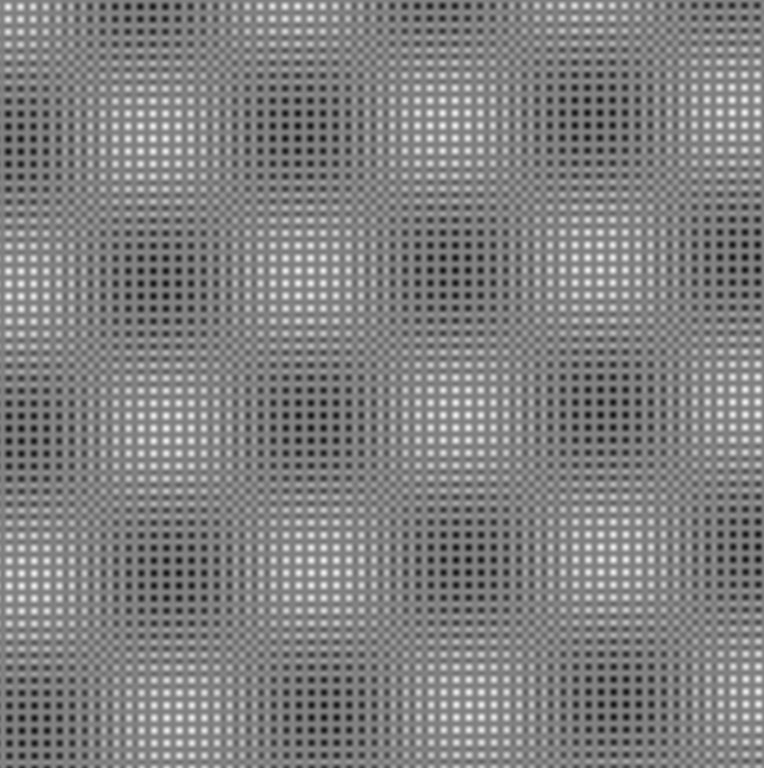
Reproduce this pattern procedurally as a Shadertoy shader.

```glsl
// Moire of two fine dot lattices: each is a product of cosine gratings, and
// multiplying them gives square dots on mid grey that swell from dark to light.
// The lattices differ slightly in pitch and angle, which tilts the soft blobs.

const float PI = 3.14159265;

// Cosine lattice with the given cycles per canvas height, turned by a small angle.
float lattice(vec2 p, float cycles, float angle) {
    float c = cos(angle), s = sin(angle);
    vec2 q = vec2(c * p.x + s * p.y, c * p.y - s * p.x);
    vec2 wave = cos(2.0 * PI * cycles * q);
    return wave.x * wave.y;
}

void mainImage(out vec4 fragColor, in vec2 fragCoord) {
    // Height-based units, measured from the centre of one dark dot
    vec2 p = fragCoord / iResolution.y - vec2(0.405, 0.4589);

    // Two nearly equal lattices; the small offset places the blobs between rows
    float fine = lattice(p + vec2(0.0, 0.00035), 31.81, 0.0035);
    float coarse = lattice(p - vec2(0.0, 0.00038), 29.19, 0.0);

    // Their product swings about mid grey; the waves are smooth by nature
    float grey = 0.505 - 0.44 * fine * coarse;
    fragColor = vec4(vec3(grey), 1.0);
}
```
